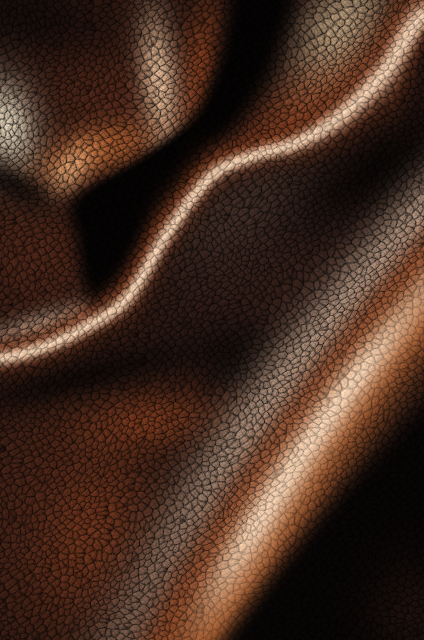
This texture is drawn by a WebGL 2 fragment shader. Its source:

```glsl
#version 300 es
precision highp float;
// Draped brown leather: two glossy folds, a deep shadow valley and pebbled grain.

uniform vec2 u_resolution;
out vec4 fragColor;

const vec3 BLACK = vec3(0.025, 0.016, 0.014);
const vec3 UMBER = vec3(0.12, 0.065, 0.048);
const vec3 CHESTNUT = vec3(0.26, 0.125, 0.08);
const vec3 RUST = vec3(0.43, 0.20, 0.10);
const vec3 AMBER = vec3(0.62, 0.34, 0.17);
const vec3 ASH = vec3(0.60, 0.51, 0.44);
const vec3 CREAM = vec3(0.92, 0.81, 0.70);

// Evenly spaced knots: fold height along x, valley walls from the top down.
const float FOLD[11] = float[11](.44, .457, .488, .535, .641, .725, .757, .777, .817, .882, .975);
const float WALL_L[11] = float[11](.362, .352, .332, .297, .215, .117, .12, .13, .146, .16, .18);
const float WALL_R[11] = float[11](.458, .44, .414, .371, .319, .267, .224, .185, .143, .10, .05);

// Catmull-Rom curve through the knots.
float spline(float k[11], float t) {
  t = clamp(t, 0.0, 9.999);
  int i = int(t);
  float f = t - float(i);
  float a = k[max(i - 1, 0)], b = k[i], c = k[i + 1], d = k[min(i + 2, 10)];
  return b + 0.5 * f * (c - a + f * (2.0 * a - 5.0 * b + 4.0 * c - d + f * (3.0 * (b - c) + d - a)));
}

float bell(float x, float width) {
  x /= width;
  return exp(-x * x);
}

// Soft rotated ellipse of colour; tint.a is its strength.
void paint(inout vec3 col, vec2 p, vec2 centre, vec2 radii, float angle, vec4 tint) {
  vec2 v = p - centre, axis = vec2(cos(angle), sin(angle));
  vec2 q = vec2(dot(v, axis), dot(v, vec2(-axis.y, axis.x))) / radii;
  col = mix(col, tint.rgb, tint.a * exp(-dot(q, q)));
}

vec2 hash2(vec2 p) {
  return fract(sin(vec2(dot(p, vec2(127.1, 311.7)), dot(p, vec2(269.5, 183.3)))) * 43758.5);
}

// Cellular pebbles: dark creases, tops lit from the upper left.
float pebble(vec2 p) {
  vec2 cell = floor(p), f = p - cell, nearest = vec2(0);
  float d1 = 8.0, d2 = 8.0;
  for (int y = -1; y <= 1; y++)
    for (int x = -1; x <= 1; x++) {
      vec2 g = vec2(x, y), r = g + 0.1 + 0.8 * hash2(cell + g) - f;
      float d = length(r);
      if (d < d1) { d2 = d1; d1 = d; nearest = r; }
      else d2 = min(d2, d);
    }
  float top = smoothstep(0.0, 0.38, d2 - d1);
  return 0.42 + 0.85 * top + 0.5 * dot(-nearest, vec2(-0.5, 0.8));
}

float grain(vec2 p) {
  vec2 q = p + 0.006 * sin(p.yx * vec2(31.0, 27.0) + 2.0 * sin(p * 17.0));
  q = vec2(0.8 * q.x + 0.6 * q.y, 1.25 * (0.8 * q.y - 0.6 * q.x));
  return 0.72 * pebble(q * 82.0) + 0.28 * pebble(q * 165.0 + 7.0);
}

// Lower cloth, with s the horizontal offset from the broad fold's crest.
vec3 lowerCloth(vec2 p, float s) {
  vec3 col = UMBER;
  paint(col, p, vec2(.05, .20), vec2(.22, .22), 0.0, vec4(CHESTNUT, .65));
  paint(col, p, vec2(.39, .66), vec2(.13, .08), .6, vec4(.23, .17, .145, .8));
  paint(col, p, vec2(.43, .56), vec2(.15, .09), .6, vec4(.17, .10, .08, .7));
  paint(col, p, vec2(.235, .342), vec2(.11, .045), .15, vec4(RUST, .75));
  paint(col, p, vec2(.143, .167), vec2(.08, .13), -.3, vec4(RUST, .6));
  paint(col, p, vec2(.60, .74), vec2(.15, .055), .6, vec4(BLACK, .9));
  paint(col, p, vec2(.13, .41), vec2(.18, .028), .25, vec4(BLACK, .75));
  paint(col, p, vec2(.37, .44), vec2(.06, .05), .7, vec4(BLACK, .65));
  // Grainy sheen, amber flank and bright crest of the broad fold.
  col = mix(col, ASH, (0.45 + 0.4 * smoothstep(0.0, 0.4, p.y)) * bell(s + 0.105, 0.062));
  col = mix(col, RUST, 0.8 * bell(s + 0.045, 0.04));
  col = mix(col, AMBER, 0.95 * bell(s - 0.025, 0.062));
  float crest = smoothstep(-0.04, 0.2, p.y) * (1.0 - 0.5 * smoothstep(0.4, 0.55, p.y));
  col = mix(col, CREAM, 0.88 * crest * bell(s, 0.034));
  col = mix(col, BLACK, smoothstep(-0.045, 0.025, s - 0.055 - 0.25 * p.y));
  paint(col, p, vec2(.65, .04), vec2(.07, .08), 0.0, vec4(UMBER, .7));
  return col;
}

vec3 upperCloth(vec2 p) {
  vec3 col = UMBER;
  paint(col, p, vec2(.06, .60), vec2(.12, .11), 0.0, vec4(CHESTNUT, .85));
  paint(col, p, vec2(.18, .86), vec2(.14, .13), 0.0, vec4(CHESTNUT, .9));
  paint(col, p, vec2(.06, .97), vec2(.15, .06), -.2, vec4(BLACK, .6));
  paint(col, p, vec2(.312, .89), vec2(.03, .11), -.15, vec4(RUST, .8));
  paint(col, p, vec2(.15, .765), vec2(.10, .036), .3, vec4(AMBER, .8));
  paint(col, p, vec2(.01, .805), vec2(.046, .07), .2, vec4(.70, .65, .57, .95));
  paint(col, p, vec2(.11, .735), vec2(.045, .025), .9, vec4(.74, .54, .38, .8));
  paint(col, p, vec2(.25, .876), vec2(.03, .10), .1, vec4(.76, .63, .51, .85));
  paint(col, p, vec2(.02, .712), vec2(.07, .024), -.5, vec4(BLACK, .75));
  paint(col, p, vec2(.065, .492), vec2(.11, .022), .3, vec4(ASH, .75));
  paint(col, p, vec2(.49, .85), vec2(.16, .045), .75, vec4(RUST, .85));
  paint(col, p, vec2(.535, .96), vec2(.055, .10), -.6, vec4(.62, .53, .42, .85));
  // Shadow valley between its two walls.
  float t = (1.0 - p.y) / 0.0625;
  float inLeft = smoothstep(-0.02, 0.022, p.x - spline(WALL_L, t));
  float inRight = 1.0 - smoothstep(-0.025, 0.035, p.x - spline(WALL_R, t));
  return mix(col, BLACK * 0.6, inLeft * inRight);
}

void main() {
  vec2 p = gl_FragCoord.xy / u_resolution * vec2(0.6667, 1.0);
  float s = p.x - (0.305 + 0.5 * p.y + 0.3 * p.y * p.y);

  // Signed distance to the narrow fold, positive above it.
  float t = p.x * 15.0;
  float slope = (spline(FOLD, t + 0.15) - spline(FOLD, t - 0.15)) / 0.02;
  float d = (p.y - spline(FOLD, t)) / sqrt(1.0 + slope * slope);

  vec3 col = mix(lowerCloth(p, s), upperCloth(p), smoothstep(-0.01, 0.01, d));
  float width = mix(0.011, 0.018, smoothstep(0.4, 0.65, p.x));
  col = mix(col, RUST, 0.85 * bell(d - 0.006, 2.3 * width));
  float gloss = bell(d, width);
  col = mix(col, CREAM, 0.87 * gloss);

  float smoothness = max(0.5 * gloss, 0.65 * bell(s - 0.02, 0.06));
  col *= mix(1.0, grain(p), 0.88 * (1.0 - smoothness));
  fragColor = vec4(clamp(col, 0.0, 1.0), 1.0);
}
```
